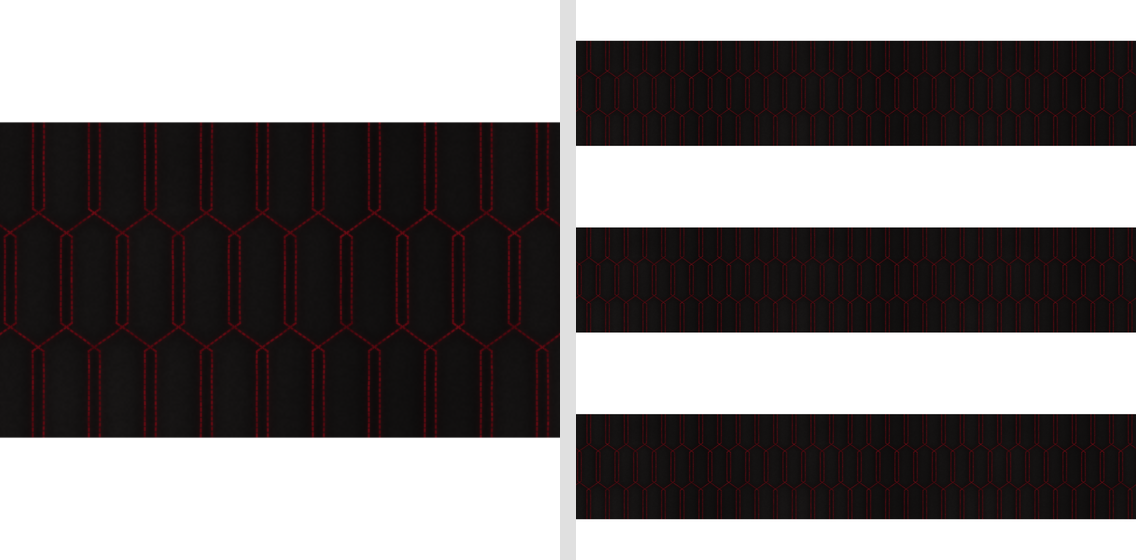
Left, the tile; right, the same tile 3 across and 3 down.
Write a WebGL 1 fragment shader that draws this texture.

```glsl
precision highp float;
uniform vec2 u_resolution;

#define COLUMNS 10.0
#define PHASE 0.0185
#define BAND_HALF 0.2815
#define INNER_CROSS 0.084
#define OUTER_CROSS 0.120
#define CHANNEL_HALF 0.0098
#define THREAD_HALF 0.0014
#define STITCH_PITCH 0.0094
#define LEATHER vec3(0.069, 0.063, 0.062)
#define THREAD vec3(0.37, 0.035, 0.065)
#define HALO vec3(0.072, 0.002, 0.008)
#define PAPER vec3(1.0)

float hash(vec2 p) {
  vec3 q = fract(p.xyx * 0.1031);
  q += dot(q, q.yzx + 33.33);
  return fract((q.x + q.y) * q.z);
}

// Value noise whose lattice wraps after a whole number of cells
float wrapNoise(vec2 uv, vec2 cells) {
  vec2 p = uv * cells;
  vec2 i = floor(p);
  vec2 f = fract(p);
  f = f * f * (3.0 - 2.0 * f);
  vec2 lo = mod(i, cells);
  vec2 hi = mod(i + 1.0, cells);
  return mix(mix(hash(lo), hash(vec2(hi.x, lo.y)), f.x),
             mix(hash(vec2(lo.x, hi.y)), hash(hi), f.x), f.y);
}

// Sewn line from a to b: x is the distance, y the thread coverage
vec2 seam(vec2 p, vec2 a, vec2 b, float offset, float fill, float pixel) {
  vec2 dir = normalize(b - a);
  float along = clamp(dot(p - a, dir), 0.0, distance(a, b));
  float dist = length(p - a - dir * along);
  float beat = abs(fract(along / STITCH_PITCH + offset) - 0.5);
  float soft = 0.14 + 0.5 * pixel / STITCH_PITCH;
  float dash = 1.0 - smoothstep(fill - soft, fill + soft, beat);
  float line = 1.0 - smoothstep(0.0, 2.0 * THREAD_HALF + 0.4 * pixel, dist);
  return vec2(dist, line * mix(0.3, 1.0, dash));
}

vec2 join(vec2 a, vec2 b) {
  return vec2(min(a.x, b.x), max(a.y, b.y));
}

void main() {
  vec2 uv = gl_FragCoord.xy / u_resolution;
  float pixel = 1.0 / min(u_resolution.x, u_resolution.y);

  // Slight hand-sewn wobble
  vec2 wobble = vec2(wrapNoise(uv, vec2(40.0)), wrapNoise(uv + 0.37, vec2(40.0))) - 0.5;
  vec2 p = uv + 0.0010 * wobble;

  // Fold into half a column and half the height
  float pitch = 1.0 / COLUMNS;
  float halfPitch = 0.5 * pitch;
  float x = p.x - PHASE;
  float halfCell = mod(floor(x / halfPitch), 2.0 * COLUMNS);
  float signedU = mod(x + halfPitch, pitch) - halfPitch;
  float u = abs(signedU);
  vec2 q = vec2(u, abs(p.y - 0.5));

  // Diagonals cross at the channel ends and turn into the channel sides
  float slope = (OUTER_CROSS - INNER_CROSS) / halfPitch;
  vec2 inner = vec2(0.0, INNER_CROSS);
  vec2 outer = vec2(halfPitch, OUTER_CROSS);
  vec2 turn = CHANNEL_HALF * vec2(1.0, -slope);
  vec2 innerTurn = inner + turn;
  vec2 outerTurn = outer - turn;
  float offset = hash(vec2(halfCell, 7.0));
  float side = mod(halfCell, 2.0);
  float innerFill = mix(0.32, 0.40, side);
  float outerFill = mix(0.40, 0.32, side);
  vec2 sewn = seam(q, inner, outer, 0.25, 0.32, pixel);
  sewn = join(sewn, seam(q, inner, innerTurn, 0.5, 0.45, pixel));
  sewn = join(sewn, seam(q, outer, outerTurn, 0.5, 0.45, pixel));
  sewn = join(sewn, seam(q, innerTurn, vec2(innerTurn.x, 0.0), offset, innerFill, pixel));
  sewn = join(sewn, seam(q, outerTurn, vec2(outerTurn.x, 0.3), offset, outerFill, pixel));

  // Padded leather: panels lit from the left, dark channels, fine grain
  bool innerRow = q.y < INNER_CROSS + slope * u;
  float channelDist = innerRow ? u : halfPitch - u;
  float across = innerRow ? mod(x, pitch) / pitch - 0.5 : signedU / pitch;
  float panel = smoothstep(CHANNEL_HALF - pixel, CHANNEL_HALF + pixel, channelDist);
  float puff = smoothstep(0.0, 0.030, sewn.x);
  float lit = mix(0.82, 1.08, puff) * (1.0 - 0.28 * across);
  float shade = mix(0.76, lit, panel);
  shade *= 1.0 + 0.10 * cos(6.28318 * (uv.x - 0.2));
  shade *= 0.92 + 0.16 * wrapNoise(uv, vec2(9.0, 7.0));
  float grain = wrapNoise(uv, vec2(256.0)) + 0.6 * wrapNoise(uv, vec2(110.0, 150.0)) - 0.8;
  vec3 color = LEATHER * shade * (1.0 + 0.12 * grain);

  // Red bounce around the seams, then the thread with uneven dye
  color += HALO * exp(-sewn.x / 0.0046);
  float dye = 0.72 + 0.45 * wrapNoise(uv, vec2(60.0, 90.0));
  color = mix(color, THREAD * dye, sewn.y);

  // Blank margins above and below the leather
  float band = 1.0 - smoothstep(-pixel, pixel, abs(uv.y - 0.5) - BAND_HALF);
  gl_FragColor = vec4(mix(PAPER, color, band), 1.0);
}
```
